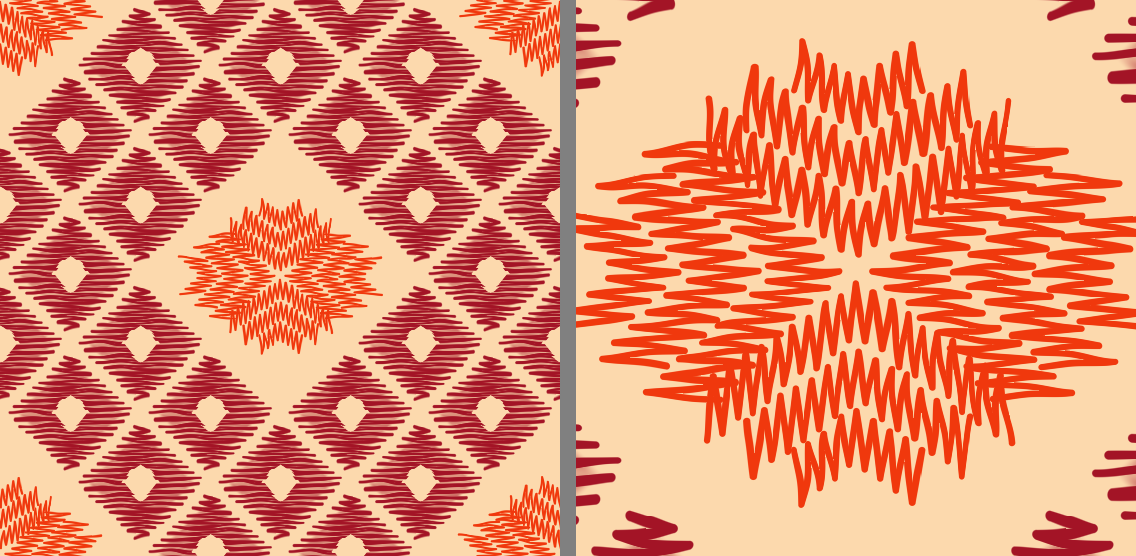
Left: the whole. Right: its middle third, enlarged.
Write a WebGL 1 fragment shader that draws this pattern.

```glsl
precision highp float;
// Hand-stitched lattice: crimson scribbled diamonds with open centres around
// orange eight-pointed stars. Every motif is a zigzag thread whose turning
// points follow an outline; value noise makes the thread wander.

uniform vec2 u_resolution;

const float CELLS = 8.0;            // lattice half-steps across the canvas
const vec2 LATTICE_ORIGIN = vec2(4.01, 4.06);
const vec2 STAR_SHIFT = vec2(0.0, -0.03);
const vec3 CREAM = vec3(0.99, 0.85, 0.68);
const vec3 CRIMSON = vec3(0.64, 0.08, 0.15);
const vec3 ORANGE = vec3(0.94, 0.22, 0.05);

float hash(vec2 p) {
  vec3 h = fract(vec3(p.xyx) * 0.1031);
  h += dot(h, h.yzx + 33.33);
  return fract((h.x + h.y) * h.z);
}

float noise(vec2 p) {
  vec2 i = floor(p);
  vec2 f = fract(p);
  f = f * f * (3.0 - 2.0 * f);
  return mix(mix(hash(i), hash(i + vec2(1.0, 0.0)), f.x),
             mix(hash(i + vec2(0.0, 1.0)), hash(i + 1.0), f.x), f.y);
}

// Random offset in -amount..amount.
float jitter(vec2 seed, float amount) {
  return (hash(seed) * 2.0 - 1.0) * amount;
}

// The thread turns at even rows on its low side and odd rows on its high side.
float lowTurn(float row) { return 2.0 * floor(row * 0.5 + 0.5); }
float highTurn(float row) { return 2.0 * floor(row * 0.5) + 1.0; }

// Distance to a thread running between lo and hi; excess is rows past its end.
float zigzag(float row, float excess, float x, float lo, float hi, float pitch) {
  float turn = abs(mod(row + 1.0, 2.0) - 1.0);
  float along = clamp((x - lo) / (hi - lo), 0.0, 1.0);
  float beyond = max(max(lo - x, x - hi), 0.0);
  return length(vec2(beyond, (abs(turn - along) + excess) * pitch));
}

// Half length of a diamond's row at height y.
float diamondReach(float y, vec2 size) {
  return max(size.x * (1.0 - abs(y) / size.y), 0.06);
}

// Ink of a stitched diamond: dense thread over a faint bleed between strokes.
float diamondInk(vec2 p, vec2 size, float pitch, float holeRadius, float pixel) {
  float freeRow = p.y / pitch + 1.5 * (noise(p * vec2(3.5, 6.0) + 20.0) - 0.5);
  float lastRow = floor(size.y / pitch) - 1.0;
  float row = clamp(freeRow, -lastRow, lastRow);
  float left = lowTurn(row);
  float right = highTurn(row);
  float lo = -diamondReach(left * pitch, size) + jitter(vec2(left, 3.0), 0.025);
  float hi = diamondReach(right * pitch, size) + jitter(vec2(right, 7.0), 0.025);
  float thickness = 0.0145 + 0.011 * noise(p * vec2(5.0, 14.0) + 50.0);
  float thread = zigzag(row, abs(freeRow - row), p.x, lo, hi, pitch) - thickness;

  // Ragged opening, its edge shifting from stroke to stroke
  vec2 a = abs(p);
  float r = 0.75 * (a.x + a.y) + 0.25 * max(a.x, a.y);
  float hole = holeRadius + jitter(vec2(floor(row), 11.0), 0.04) - r;
  float opening = smoothstep(0.7 * pixel, -0.7 * pixel, hole);

  float body = smoothstep(0.9, 0.8, a.x / size.x + a.y / size.y);
  float bleed = body * (0.2 + 0.35 * noise(p * vec2(4.0, 16.0) + 80.0));
  float ink = 1.0 - smoothstep(-0.7 * pixel, 0.9 * pixel, thread);
  return max(ink, bleed) * opening;
}

// Band centre (x) and half thickness (y) of a chevron at a given offset.
vec2 chevron(float offset, float band, vec2 size) {
  float w = abs(offset) / size.x;
  return size.y * vec2(0.62 + band + 1.64 * w, 0.40 + 0.12 * w);
}

// Three nested chevrons pointing to the centre; p.y runs outwards.
float starArm(vec2 p, vec2 size, float pitch, float seed) {
  float nearest = 1.0;
  for (int k = 0; k < 3; k++) {
    float band = float(k);
    float lastRow = floor(size.x * (1.0 - 0.27 * band) / pitch);
    float freeRow = p.x / pitch + 0.9 * (noise(p * 5.0 + seed + band * 9.0) - 0.5);
    float row = clamp(freeRow, -lastRow, lastRow);
    float low = lowTurn(row);
    float high = highTurn(row);
    vec2 inner = chevron(low * pitch, band, size);
    vec2 outer = chevron(high * pitch, band, size);
    float lo = inner.x - inner.y + jitter(vec2(low, seed + band), 0.02);
    float hi = outer.x + outer.y + jitter(vec2(high, seed + band), 0.02);
    nearest = min(nearest, zigzag(row, abs(freeRow - row), p.y, lo, hi, pitch));
  }
  return nearest;
}

float starThread(vec2 p, float pitch) {
  vec2 side = step(0.0, p) * 31.0;
  float upright = starArm(vec2(p.x, abs(p.y)), vec2(0.73, 0.30), pitch, 5.0 + side.y);
  float level = starArm(vec2(p.y, abs(p.x)), vec2(0.63, 0.385), pitch, 17.0 + side.x);
  return min(upright, level);
}

// Offset from the closest star, at tile centres and tile corners.
vec2 fromNearestStar(vec2 p) {
  vec2 middle = mod(p + 4.0, 8.0) - 4.0;
  vec2 corner = mod(p, 8.0) - 4.0;
  return dot(middle, middle) < dot(corner, corner) ? middle : corner;
}

void main() {
  float pixel = CELLS / u_resolution.x;
  vec2 p = gl_FragCoord.xy / u_resolution * CELLS - LATTICE_ORIGIN;

  // Diagonal lattice, left empty next to each star
  vec2 diagonal = 2.0 * floor(vec2(p.x + p.y, p.x - p.y) * 0.5) + 1.0;
  vec2 centre = 0.5 * vec2(diagonal.x + diagonal.y, diagonal.x - diagonal.y);
  vec2 gap = abs(fromNearestStar(centre));
  float occupied = step(1.5, gap.x + gap.y);
  float crimson = occupied * diamondInk(p - centre, vec2(0.88, 0.87), 0.044, 0.27, pixel);

  float stitch = starThread(fromNearestStar(p - STAR_SHIFT), 0.038) - 0.0155;
  float orange = 1.0 - smoothstep(-0.6 * pixel, 0.7 * pixel, stitch);

  vec3 color = mix(CREAM, CRIMSON, crimson);
  gl_FragColor = vec4(mix(color, ORANGE, orange), 1.0);
}
```
